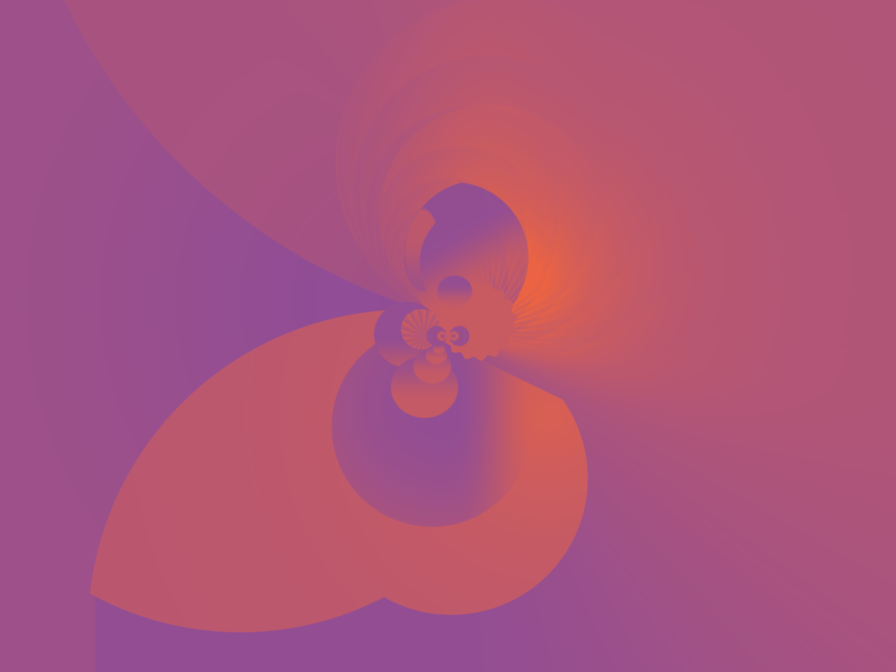
Reproduce this background procedurally as a Shadertoy shader.

```glsl
#define COOL vec3(0.56, 0.30, 0.59)
#define WARM vec3(0.92, 0.39, 0.26)
#define PINCH vec2(-0.050, 0.052)
#define HUB vec2(0.028, -0.003)
#define DISC vec2(0.044, 0.022)
#define GLOW_POS vec2(0.115, 0.083)
#define GLOW_GAIN 0.75
#define GLOW_REACH 0.13
#define FAN_DENSITY 3.0
#define FEATHERS 9.0
#define DROP_SHRINK 0.56
#define EDGE (1.0 / iResolution.y)

float circle(vec2 p, vec2 center, float radius) {
    return length(p - center) - radius;
}

float ellipse(vec2 p, vec2 center, vec2 radii) {
    return (length((p - center) / radii) - 1.0) * min(radii.x, radii.y);
}

float fill(float d) {
    return smoothstep(EDGE, -EDGE, d);
}

// Rising ramp whose falling side is softened over the given width
float ramp(float u, float width) {
    float s = fract(u);
    return s * smoothstep(0.0, clamp(width, 0.01, 1.0), 1.0 - s);
}

// Wide sweeping field: warmth varies with the angle about the hub
float backdrop(vec2 p) {
    vec2 h = p - HUB;
    float a = atan(h.y, h.x);
    float pinchDist = length(p - PINCH);
    float t = mix(0.04, 0.36, smoothstep(-1.7, -0.1, a));
    t -= 0.08 * smoothstep(1.3, 2.2, a);
    t -= 0.12 * exp(-pinchDist / 0.15) * smoothstep(1.5, 2.2, a);

    // Cool wing on the left
    float wing = max(0.877 - length(p - vec2(0.2205, 0.877)), p.x + 0.04);
    wing = max(wing, min(p.x + 0.525, -0.37 - p.y));
    t = mix(t, mix(0.02, 0.15, smoothstep(0.1, 0.6, pinchDist)), fill(wing));

    // Upper shells, open on the right
    float openSide = smoothstep(0.25, 0.0, p.x);
    float shell = fill(circle(p, vec2(0.080, 0.257), 0.247));
    t += 0.07 * openSide * shell;
    t += 0.07 * openSide * fill(circle(p, vec2(0.0625, 0.179), 0.165));

    // Arcs that all touch at the pinch
    vec2 q = p - PINCH;
    float arc = dot(q, q) / (2.0 * max(dot(q, vec2(0.55, 0.835)), 0.001));
    float arcStep = FAN_DENSITY * EDGE * 6.0 / max(length(q), 0.01);
    t += 0.06 * shell * openSide * (ramp(-log2(arc + 0.001) * FAN_DENSITY, arcStep) - 0.5);

    // Ember glow
    float window = smoothstep(-0.6, -0.1, a) * smoothstep(-0.12, 0.08, p.x);
    return t + GLOW_GAIN * window * exp(-length(p - GLOW_POS) / GLOW_REACH);
}

// Large lower petals and the shaded bowl inside them
float petals(vec2 p, float t) {
    float lens = max(circle(p, vec2(-0.059, -0.4375), 0.477),
                     circle(p, vec2(-0.309, 0.0226), 0.4635));
    lens = max(lens, p.x - 0.01);
    float lobe = max(circle(p, vec2(0.005, -0.212), 0.203),
                     dot(p, vec2(0.435, 0.9)) + 0.011);
    float warmth = 0.46 + 0.36 * exp(-length(p - vec2(0.15, -0.12)) / 0.2);
    t = mix(t, warmth, fill(min(lens, lobe)));

    vec2 b = p - vec2(-0.01, -0.1);
    float bowl = fill(max(circle(p, vec2(-0.024, -0.135), 0.149),
                          dot(p, vec2(0.435, 0.9)) + 0.011));
    return mix(t, 0.03 + 7.0 * dot(b, b), bowl * smoothstep(0.13, 0.01, p.x));
}

// Pointed upper bud with a warm sliver on its left
float bud(vec2 p, float t) {
    float body = max(circle(p, vec2(0.007, 0.116), 0.113),
                     circle(p, vec2(0.047, 0.120), 0.1115));
    float shade = smoothstep(0.17, 0.06, p.y - 0.6 * (p.x - 0.03));
    t = mix(t, 0.05 + 0.55 * shade, fill(body));
    float sliver = max(ellipse(p, vec2(-0.038, 0.128), vec2(0.026, 0.061)),
                       0.087 - length(p - vec2(0.045, 0.109)));
    return mix(t, mix(0.2, 0.5, smoothstep(0.07, 0.15, p.y)), fill(max(sliver, body)));
}

// Feathered disc, side lobe, nested drops and twin rings
float core(vec2 p, float t) {
    vec2 q = p - DISC;
    float rho = max(length(q), 0.001), a = atan(q.y, q.x);
    float window = smoothstep(-0.8, -0.1, a) * smoothstep(1.7, 0.9, a)
                 * smoothstep(0.04, 0.065, rho);
    for (int i = 0; i < 2; i++) {
        float count = FEATHERS / (1.0 + 2.0 * float(i));
        float reach = 0.035 + 0.07 * float(i);
        float u = a * count - 2.0 * log(rho);
        float strength = (0.42 - 0.27 * float(i)) * exp(-max(rho - 0.06, 0.0) / reach);
        t += window * strength * (ramp(u, count * EDGE * 2.0 / rho) - 0.6);
    }

    vec2 s = p - vec2(-0.035, 0.0);
    float sideRamp = ramp(atan(s.y, -s.x) * 3.0, 6.0 * EDGE / max(length(s), 0.001));
    t = mix(t, 0.06 + 0.4 * smoothstep(0.0, -0.05, p.y), fill(circle(p, vec2(-0.061, 0.002), 0.049)));
    t = mix(t, 0.35 + 0.4 * sideRamp, fill(circle(p, vec2(-0.040, 0.010), 0.030)));

    float scallop = 0.003 * sin(a * 16.0);
    t = mix(t, 0.62, fill(rho - 0.056 - scallop));
    float cap = ellipse(p, vec2(0.010, 0.066), vec2(0.026, 0.024));
    t = mix(t, mix(0.55, 0.06, smoothstep(0.045, 0.08, p.y)), fill(cap));

    float scale = 1.0;
    for (int i = 0; i < 4; i++) {
        vec2 center = vec2(-0.009, -0.006) + scale * vec2(-0.026, -0.070);
        float height = (p.y - center.y) / (0.046 * scale);
        float drop = ellipse(p, center, scale * vec2(0.050, 0.046));
        t = mix(t, mix(0.58, 0.12, smoothstep(-0.5, 0.9, height)), fill(drop));
        scale *= DROP_SHRINK;
    }
    for (float side = -1.0; side < 2.0; side += 2.0) {
        t = mix(t, 0.12, fill(circle(p, vec2(side * 0.017, 0.0), 0.015)));
        t = mix(t, 0.60, fill(circle(p, vec2(side * 0.009, 0.0), 0.007)));
        t = mix(t, 0.20, fill(circle(p, vec2(side * 0.008, 0.0), 0.003)));
    }
    return t;
}

void mainImage(out vec4 fragColor, in vec2 fragCoord) {
    vec2 p = (fragCoord - 0.5 * iResolution.xy) / iResolution.y;
    float warmth = core(p, bud(p, petals(p, backdrop(p))));
    fragColor = vec4(mix(COOL, WARM, clamp(warmth, 0.0, 1.0)), 1.0);
}
```
